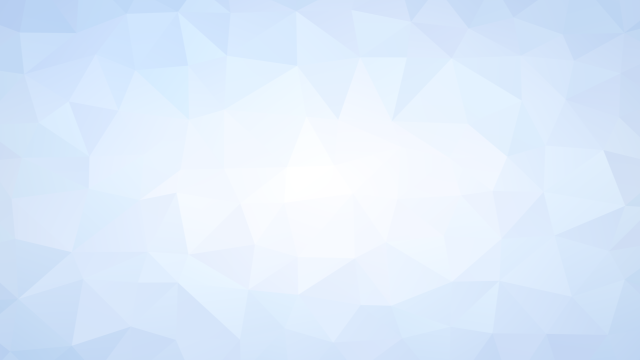
A Shadertoy shader for this background:

```glsl
const vec2 GRID = vec2(12.0, 8.0);
const vec2 GLOW_CENTER = vec2(0.505, 0.495);

vec2 hash2(vec2 p) {
    vec2 k = vec2(dot(p, vec2(127.1, 311.7)), dot(p, vec2(269.5, 183.3)));
    return fract(sin(k) * 43758.545);
}

// Jittered mesh vertex, in grid units
vec2 meshVertex(vec2 id, float jitter) {
    return id + 0.5 + jitter * (2.0 * hash2(id) - 1.0);
}

float cross2(vec2 a, vec2 b) {
    return a.x * b.y - a.y * b.x;
}

// Signed distance to the line a-b, positive on its left
float lineDistance(vec2 p, vec2 a, vec2 b) {
    return cross2(b - a, p - a) / max(length(b - a), 1e-4);
}

float triangleCoverage(vec2 p, vec2 a, vec2 b, vec2 c, float blur) {
    float side = sign(cross2(b - a, c - a));
    float d = min(side * lineDistance(p, a, b),
              min(side * lineDistance(p, b, c), side * lineDistance(p, c, a)));
    return smoothstep(-blur, blur, d);
}

// Pale glow fading to blue corners
vec3 glowColor(vec2 uv, vec2 center) {
    vec2 q = 2.0 * (uv - center);
    float r = length(q);
    vec3 white = vec3(1.0, 1.0, 1.0);
    vec3 frost = vec3(0.95, 0.97, 1.0);
    vec3 ice = vec3(0.88, 0.935, 0.995);
    vec3 sky = vec3(0.83, 0.895, 0.98);
    vec3 dusk = vec3(0.735, 0.825, 0.945);
    vec3 color = mix(white, frost, smoothstep(0.0, 0.44, r));
    color = mix(color, ice, clamp((r - 0.42) / 0.28, 0.0, 1.0));
    color = mix(color, sky, clamp((r - 0.70) / 0.27, 0.0, 1.0));
    color = mix(color, dusk, clamp((r - 0.97) / 0.38, 0.0, 1.0));

    // Clearer blue at the upper left, greyer at the far sides
    vec2 blueOffset = q - vec2(-0.6, 0.75);
    float clearBlue = exp(-4.0 * dot(blueOffset, blueOffset));
    float greySide = smoothstep(0.75, 1.05, abs(q.x)) * max(1.0 - abs(q.y), 0.0);
    return color + clearBlue * vec3(-0.015, 0.004, 0.018)
                 + greySide * vec3(0.005, 0.0, -0.02);
}

// Facet colour: glow near its middle, random shade, slight inner gradient
vec3 facetColor(vec2 p, vec2 middle) {
    vec2 rnd = hash2(middle);
    vec2 uv = mix(middle, p, 0.35) / GRID;
    float strength = 0.2 + 0.8 * smoothstep(0.1, 0.8, length(2.0 * (uv - GLOW_CENTER)));
    float angle = 6.2832 * rnd.y;
    float slope = dot(p - middle, vec2(cos(angle), sin(angle)));
    float shade = 0.04 * (rnd.x - 0.5) + 0.014 * slope;
    float tint = 0.014 * (rnd.y - 0.5);
    return glowColor(uv, GLOW_CENTER)
         + strength * (shade * vec3(1.0, 0.75, 0.3) + tint * vec3(1.0, -0.5, 0.0));
}

// One facet as colour times coverage, with coverage in w
vec4 facet(vec2 p, vec2 a, vec2 b, vec2 c, vec2 middle, float blur) {
    float coverage = triangleCoverage(p, a, b, c, blur);
    return coverage * vec4(facetColor(p, middle), 1.0);
}

vec4 facet(vec2 p, vec2 a, vec2 b, vec2 c, float blur) {
    return facet(p, a, b, c, (a + b + c) / 3.0, blur);
}

void mainImage(out vec4 fragColor, in vec2 fragCoord) {
    vec2 p = fragCoord / iResolution.xy * GRID;
    float blur = 0.7 * GRID.y / iResolution.y;
    float jitter = 0.31;
    vec2 base = floor(p - 0.5);
    vec4 total = vec4(0.0);

    // Split every nearby quad along its shorter diagonal
    for (int y = -1; y <= 1; y++) {
        for (int x = -1; x <= 1; x++) {
            vec2 id = base + vec2(x, y);
            vec2 a = meshVertex(id, jitter);
            vec2 b = meshVertex(id + vec2(1.0, 0.0), jitter);
            vec2 c = meshVertex(id + vec2(1.0, 1.0), jitter);
            vec2 d = meshVertex(id + vec2(0.0, 1.0), jitter);
            if (distance(a, c) < distance(b, d)) {
                total += facet(p, a, b, c, blur) + facet(p, a, c, d, blur);
            } else {
                total += facet(p, a, b, d, blur) + facet(p, b, c, d, blur);
            }
        }
    }
    vec3 color = total.rgb / max(total.w, 1e-4);
    fragColor = vec4(clamp(color, 0.0, 1.0), 1.0);
}
```
